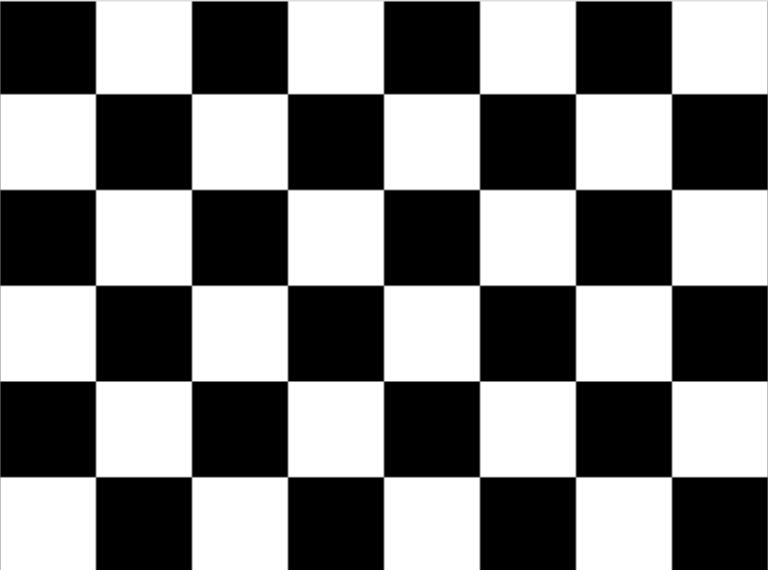
A Shadertoy shader for this pattern:

```glsl
// Black and white checkerboard, eight squares across and about six down, with softened edges.

const float COLUMNS    = 8.0;      // squares across the canvas
const float ROWS       = 5.953;    // squares down the canvas
const float ROW_OFFSET = 0.0156;   // part of the top row cut off, in squares
const float EDGE_SOFT  = 0.0105;   // half width of an edge ramp, in squares
const float RIM_HEIGHT = 0.00263;  // pale line along the top, in canvas heights

const vec3 DARK  = vec3(0.0);
const vec3 LIGHT = vec3(1.0);
const vec3 RIM   = vec3(0.87);

// Signed distance to the nearest square edge: positive in even squares, negative in odd.
vec2 edgeDistance(vec2 cell) {
    return abs(mod(cell - 0.5, 2.0) - 1.0) - 0.5;
}

// Amount of the light square, from 0 to 1.
float checker(vec2 cell, vec2 pixelSize) {
    vec2 ramp = max(vec2(EDGE_SOFT), 0.5 * pixelSize);
    vec2 side = clamp(edgeDistance(cell) / ramp, -1.0, 1.0);
    return 0.5 - 0.5 * side.x * side.y;
}

void mainImage(out vec4 fragColor, in vec2 fragCoord) {
    // Square coordinates, counted from the top left
    vec2 uv = fragCoord / iResolution.xy;
    float depth = 1.0 - uv.y;
    vec2 grid = vec2(COLUMNS, ROWS);
    vec2 cell = vec2(uv.x, depth) * grid + vec2(0.0, ROW_OFFSET);

    // Alternating squares
    vec3 color = mix(DARK, LIGHT, checker(cell, grid / iResolution.xy));

    // Pale top rim
    float rim = clamp((RIM_HEIGHT - depth) * iResolution.y + 0.5, 0.0, 1.0);
    color = mix(color, RIM, rim);

    fragColor = vec4(color, 1.0);
}
```
